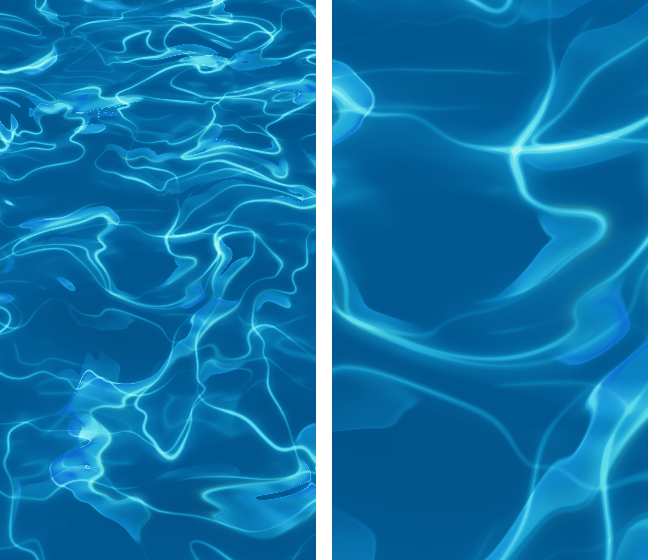
Left, the full canvas; right, a detail of the centre.
Reproduce this texture procedurally as a Shadertoy shader.

```glsl
#define CELL_SCALE 2.2
#define WARP 0.42
#define KINK 0.17
#define CORE_WIDTH 0.0042
#define HALO_WIDTH 0.02
#define SHEET_WIDTH 0.075
#define FLAT_SPREAD 0.8
#define AMBIENT 0.08

const vec3 DEEP   = vec3(0.005, 0.35, 0.575);
const vec3 MID    = vec3(0.03, 0.485, 0.70);
const vec3 BRIGHT = vec3(0.13, 0.67, 0.85);
const vec3 GLOW   = vec3(0.36, 0.85, 0.92);
const vec3 GLINT  = vec3(0.66, 0.95, 0.96);
const vec3 AZURE  = vec3(0.06, 0.56, 0.87);
const vec3 COBALT = vec3(0.03, 0.37, 0.82);

vec2 gradientAt(vec2 cell) {
    vec3 h = fract(cell.xyx * vec3(0.1031, 0.1030, 0.0973));
    h += dot(h, h.yzx + 33.33);
    float angle = 6.2832 * fract((h.x + h.y) * h.z);
    return vec2(cos(angle), sin(angle));
}

float gradientNoise(vec2 p) {
    vec2 i = floor(p), f = p - i;
    vec2 u = f * f * f * (f * (f * 6.0 - 15.0) + 10.0);
    vec2 e = vec2(0.0, 1.0);
    float low  = mix(dot(gradientAt(i), f), dot(gradientAt(i + e.yx), f - e.yx), u.x);
    float high = mix(dot(gradientAt(i + e), f - e), dot(gradientAt(i + 1.0), f - 1.0), u.x);
    return 1.4 * mix(low, high, u.y);
}

vec2 noisePair(vec2 p) {
    return vec2(gradientNoise(p), gradientNoise(p + vec2(37.2, 11.7)));
}

// Receding water plane: cells flatten toward the top
vec2 waterPlane(vec2 uv) {
    float y = uv.y;
    return vec2((uv.x - 0.5) * (CELL_SCALE + 0.7 * y),
                y * (CELL_SCALE + y * (0.5 + 0.4 * y)));
}

// Three wave fields whose level lines become light filaments
vec3 waveFields(vec2 uv) {
    vec2 p = waterPlane(uv);
    p += WARP * noisePair(p * 1.1 + 4.3);
    p += KINK * noisePair(p * 2.7 + 19.1);
    mat2 turn = mat2(0.97, 0.24, -0.24, 0.97);
    return vec3(gradientNoise(turn * p * vec2(1.25, 0.6) + 7.4) - 0.04,
                gradientNoise(p * vec2(0.75, 0.95) + vec2(51.3, 23.6)) + 0.06,
                gradientNoise(p * vec2(0.5, 1.4) + vec2(13.8, 71.2)) - 0.08);
}

// Crisp core with a soft halo
float filament(float d, float width) {
    float core = d / width;
    return 0.66 * exp(-core * core) + 0.23 * exp(-abs(d) / HALO_WIDTH);
}

void mainImage(out vec4 fragColor, in vec2 fragCoord) {
    vec2 uv = fragCoord / iResolution.x;
    vec2 p = waterPlane(uv);

    // Approximate distance to each level line; flat water spreads the light
    float e = 0.0015;
    vec3 field = waveFields(uv);
    vec3 dx = (waveFields(uv + vec2(e, 0.0)) - field) / e;
    vec3 dy = (waveFields(uv + vec2(0.0, e)) - field) / e;
    vec3 dist = field / (sqrt(dx * dx + dy * dy) + FLAT_SPREAD);
    dist *= 1.0 + 0.3 * uv.y;

    // Soft light in the body of the water, with faint flat streaks
    float soft = gradientNoise(p * vec2(0.8, 1.3) + 90.0);
    float ripple = gradientNoise(p * vec2(1.2, 4.0) + 2.0 * soft);
    float streak = gradientNoise(p * vec2(0.9, 3.0) + 1.2 * noisePair(p * 1.4 + 8.0) + 60.0);
    float light = AMBIENT + 0.08 * soft + 0.06 * ripple + 0.02 * uv.y;
    light += 0.2 * smoothstep(-0.1, 0.5, soft + ripple) * exp(-abs(streak) * 14.0);
    float azure = 0.0, cobalt = 0.0, fringe = 0.0;

    // Filaments, and folded sheets of light with two bright rims
    for (int k = 0; k < 3; k++) {
        float d = dist[k];
        float seed = 17.0 * float(k);
        float strength = 0.62 + 1.1 * gradientNoise(p * 1.3 + seed + 5.5);
        float power = clamp(strength, 0.12, 1.1) * (k == 2 ? 0.6 : 1.0);
        float width = CORE_WIDTH * (0.55 + 0.6 * power);
        float w = SHEET_WIDTH * smoothstep(0.06, 0.5, gradientNoise(p * 1.05 + seed + 31.0));
        float folded = smoothstep(0.003, 0.03, w) * (k == 2 ? 0.3 : 1.0);
        float inside = folded * smoothstep(0.0, 0.006, d) * (1.0 - smoothstep(w, w + 0.006, d));
        float across = clamp(d / max(w, 0.001), 0.0, 1.0);

        light += power * filament(d, width);
        light += 0.5 * folded * power * filament(d - w, width);
        light += inside * (0.27 + 0.25 * ripple);
        azure = max(azure, inside * smoothstep(0.2, 0.7, across));
        cobalt = max(cobalt, inside * smoothstep(0.5, 0.95, across) * smoothstep(-0.1, 0.3, soft));
        float rim = (d + 0.006) / 0.005;
        fringe += folded * power * exp(-rim * rim);
    }

    // Water colour by light level
    vec3 color = mix(DEEP, MID, smoothstep(0.08, 0.34, light));
    color = mix(color, BRIGHT, smoothstep(0.33, 0.62, light));
    color = mix(color, GLOW, smoothstep(0.6, 0.9, light));
    color = mix(color, GLINT, smoothstep(1.0, 1.5, light));
    color *= 1.0 + 0.08 * soft * (1.0 - smoothstep(0.1, 0.4, light));

    // Dispersion: blue inside the folds, pale green at their outer rim
    float tint = 1.0 - smoothstep(0.7, 1.0, light);
    color = mix(color, AZURE, 0.45 * azure * tint);
    color = mix(color, COBALT, 0.75 * cobalt * tint);
    color += vec3(0.08, 0.06, -0.03) * min(fringe, 1.0);

    fragColor = vec4(clamp(color, 0.0, 1.0), 1.0);
}
```
